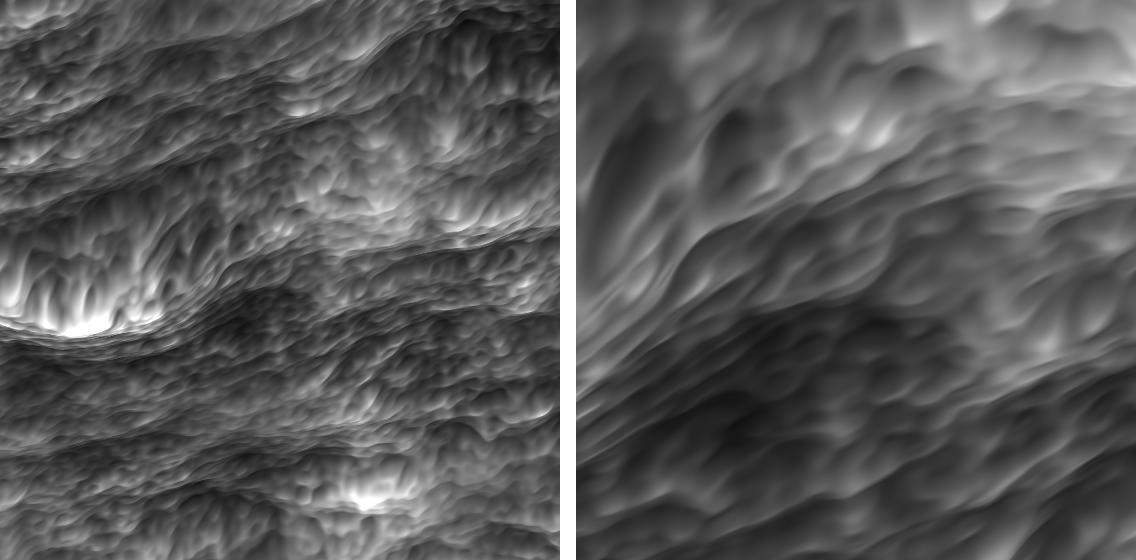
Left: the whole. Right: its middle third, enlarged.
A Shadertoy shader for this texture:

```glsl
// Rippled grey water: soft, slanted streaks with dark creases and bright glints.

#define OCTAVES 6
#define BASE_FREQ 4.6      // vertical cells of the broadest bands
#define FREQ_STEP 1.8
#define GAIN 0.87
#define STRETCH_BROAD 3.0  // length to height of broad bands
#define STRETCH_FINE 1.9   // length to height of fine ripples
#define TILT_BROAD 0.15
#define TILT_FINE 0.38
#define STEEPNESS 0.13     // sharpens the upper edge of dark creases
#define MID_GREY 0.335
#define CONTRAST 0.45

// Integer hash: one random vector in [-1, 1] per lattice cell
vec2 randomGradient(ivec2 cell, uint seed) {
    uvec2 h = uvec2(cell) + uvec2(seed * 747u, seed * 2891u);
    for (int i = 0; i < 2; i++) {
        h = h * 1664525u + 1013904223u;
        h.x += h.y * 1664525u;
        h.y += h.x * 1664525u;
        h ^= h >> 16u;
    }
    return vec2(h & 65535u) / 32767.5 - 1.0;
}

float corner(ivec2 cell, vec2 f, ivec2 offset, uint seed) {
    return dot(randomGradient(cell + offset, seed), f - vec2(offset));
}

// Gradient noise scaled to a spread of about one
float noise(vec2 p, uint seed) {
    ivec2 cell = ivec2(floor(p));
    vec2 f = fract(p);
    vec2 w = f * f * f * (f * (f * 6.0 - 15.0) + 10.0);
    float low = mix(corner(cell, f, ivec2(0, 0), seed), corner(cell, f, ivec2(1, 0), seed), w.x);
    float high = mix(corner(cell, f, ivec2(0, 1), seed), corner(cell, f, ivec2(1, 1), seed), w.x);
    return 5.67 * mix(low, high, w.y);
}

// Noise that leans upward, so dark troughs end in a crisp crest
float ripple(vec2 p, uint seed) {
    float lean = noise(p, seed);
    return noise(p + vec2(0.0, STEEPNESS * lean), seed);
}

// Sum of slanted ripples, from broad bands to fine wavelets
float waterSurface(vec2 uv) {
    vec2 p = uv;
    p.y += 0.03 * noise(uv * vec2(1.7, 2.6) + 3.3, 11u);
    float roughness = clamp(1.0 + 0.28 * noise(uv * vec2(2.3, 4.1) + 7.7, 12u), 0.45, 1.5);

    float sum = 0.0, power = 0.0, amplitude = 1.0, freq = BASE_FREQ;
    for (int i = 0; i < OCTAVES; i++) {
        float fineness = float(i) / float(OCTAVES - 1);
        float stretch = mix(STRETCH_BROAD, STRETCH_FINE, fineness);
        float tilt = mix(TILT_BROAD, TILT_FINE, fineness);
        vec2 q = vec2(p.x + 0.3 * tilt * p.y, p.y - tilt * p.x);
        float n = ripple(q * freq * vec2(1.0 / stretch, 1.0) + 5.37 * float(i), uint(i) + 1u);
        sum += n * amplitude * mix(1.0, roughness, fineness);
        power += amplitude * amplitude;
        p.y += 0.09 * n / freq;
        amplitude *= GAIN;
        freq *= FREQ_STEP;
    }
    return sum / sqrt(power);
}

void mainImage(out vec4 fragColor, in vec2 fragCoord) {
    vec2 uv = fragCoord / iResolution.y;
    float level = waterSurface(uv);

    // Exponential tone curve with softened highlights
    float glint = max(level, 0.0);
    level -= 0.06 * glint * glint;
    float grey = MID_GREY * exp(CONTRAST * level);
    fragColor = vec4(vec3(clamp(grey, 0.0, 1.0)), 1.0);
}
```
